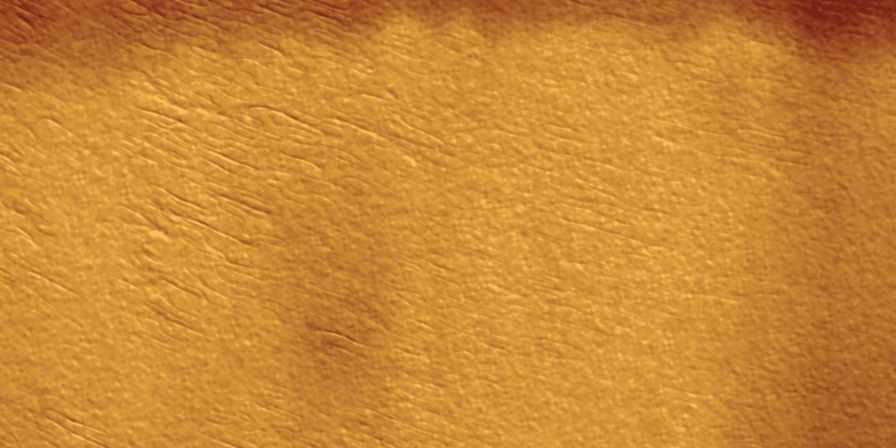
This texture is drawn by a WebGL 2 fragment shader. Its source:

```glsl
#version 300 es
precision highp float;
// Golden tanned leather with short slanted creases, fine grain and burnt edges.
uniform vec2 u_resolution;
out vec4 fragColor;

float hash(vec2 p) {
    return fract(sin(dot(p, vec2(127.1, 311.7))) * 43758.5453);
}

float noise(vec2 p) {
    vec2 i = floor(p), f = fract(p);
    f = f * f * (3.0 - 2.0 * f);
    return mix(mix(hash(i), hash(i + vec2(1, 0)), f.x),
               mix(hash(i + vec2(0, 1)), hash(i + vec2(1, 1)), f.x), f.y);
}

// Rotating each octave hides the lattice directions
float fbm(vec2 p) {
    float sum = 0.0, amp = 0.5;
    for (int i = 0; i < 4; i++) {
        sum += amp * noise(p);
        p = mat2(1.6, 1.2, -1.2, 1.6) * p + 7.3;
        amp *= 0.5;
    }
    return sum / 0.9375;
}

float ridge(vec2 p) {
    return 1.0 - abs(2.0 * noise(p) - 1.0);
}

// Short broken grooves running down to the right, flatter toward the right
float creases(vec2 p) {
    vec2 along = normalize(vec2(0.88, -0.45));
    vec2 q = vec2(dot(p, along), dot(p, vec2(-along.y, along.x)));
    q.y += 0.025 * noise(p * 4.0) + 0.006 * noise(p * 25.0) - 0.07 * p.x * p.x;
    float wide = pow(ridge(q * vec2(10.0, 40.0)), 5.0);
    float fine = pow(ridge(q * vec2(18.0, 70.0) + 31.0), 4.0);

    // Folds come in patches, and each line is cut into short pieces
    float folded = smoothstep(0.22, 0.6, fbm(p * 5.0 + 3.0));
    folded *= mix(1.0, 0.45, smoothstep(0.5, 1.2, p.x));
    float broken = smoothstep(0.3, 0.65, noise(q * vec2(14.0, 30.0) + 50.0));
    return folded * (0.95 * wide * broken + 0.5 * fine);
}

float height(vec2 p) {
    vec2 turned = mat2(0.8, 0.6, -0.6, 0.8) * p;
    float grain = 0.5 * noise(turned * 105.0) + 0.45 * noise(p * vec2(58.0, 66.0) + 9.0)
                + 0.3 * noise(turned * 30.0 + 17.0);
    return grain - creases(p);
}

// Broad dye variation: 0 is burnt brown, 1 is gold
float dye(vec2 p) {
    float tone = 0.95 + 0.4 * (fbm(p * vec2(3.5, 2.2) + 4.0) - 0.5);
    tone += 0.16 * (noise(p * vec2(13.0, 2.5)) - 0.5);

    // Scorched top edge, deeper in the left corner and near the right
    float scorch = exp(-60.0 * pow(p.x - 1.85, 2.0));
    float depth = 0.14 + 0.15 * (1.0 - smoothstep(0.1, 0.65, p.x))
                + 0.08 * scorch + 0.22 * (fbm(p * vec2(8.0, 2.0)) - 0.5);
    tone -= (0.72 + 0.15 * scorch) * (1.0 - smoothstep(0.0, depth, 1.0 - p.y));

    // Shaded right side and its lower corner, brown stain, pale left side
    tone -= 0.37 * smoothstep(1.5, 1.85, p.x + 0.25 * (fbm(p * 4.0) - 0.5));
    tone -= 0.2 * (1.0 - smoothstep(0.0, 0.4, length(p - vec2(2.0, 0.0))));
    vec2 stain = (p - vec2(0.76, 0.3)) / vec2(0.14, 0.28);
    tone -= 0.33 * exp(-dot(stain, stain)) * (0.6 + 0.8 * noise(p * vec2(14.0, 5.0)));
    vec2 glow = (p - vec2(0.02, 0.56)) / vec2(0.2, 0.2);
    return tone + 0.12 * exp(-dot(glow, glow));
}

void main() {
    vec2 p = gl_FragCoord.xy / u_resolution.y;

    // Raking light from above, slightly right
    vec2 toLight = 0.003 * normalize(vec2(0.45, 0.9));
    float relief = height(p - toLight) - height(p + toLight);

    // Soft ceiling on the dye, then relief, dark grooves and fine speckle
    float tone = dye(p);
    tone = min(tone, 0.9 + 0.4 * (tone - 0.9));
    tone += 0.56 * relief - 0.14 * creases(p);
    vec2 tilted = mat2(0.92, 0.39, -0.39, 0.92) * p;
    tone += 0.17 * (noise(tilted * 130.0) - 0.5) + 0.13 * (noise(tilted * 72.0) - 0.5);

    vec3 color = mix(vec3(0.56, 0.25, 0.12), vec3(0.86, 0.61, 0.23),
                     clamp(tone, -0.3, 1.25));
    color += vec3(0.03, 0.05, 0.09) * smoothstep(0.95, 1.3, tone);
    fragColor = vec4(clamp(color, 0.0, 1.0), 1.0);
}
```
